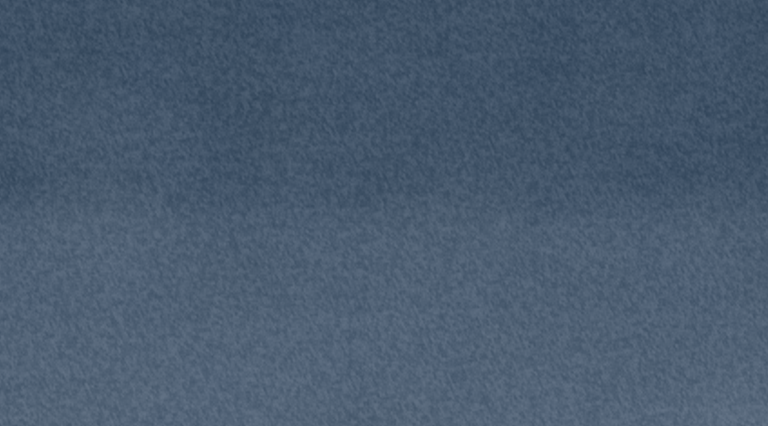
Write a Shadertoy shader that draws this texture.

```glsl
float hash(vec2 cell) {
    vec3 q = fract(vec3(cell.xyx) * vec3(0.1031, 0.1030, 0.0973));
    q += dot(q, q.yzx + 33.33);
    return fract((q.x + q.y) * q.z);
}

// Smooth value noise centred on zero, from -0.5 to 0.5
float noise(vec2 p) {
    vec2 cell = floor(p);
    vec2 f = fract(p);
    f = f * f * (3.0 - 2.0 * f);
    float low = mix(hash(cell), hash(cell + vec2(1.0, 0.0)), f.x);
    float high = mix(hash(cell + vec2(0.0, 1.0)), hash(cell + vec2(1.0)), f.x);
    return mix(low, high, f.y) - 0.5;
}

float fbm(vec2 p, int octaves) {
    float sum = 0.0;
    float gain = 0.6;
    for (int i = 0; i < octaves; i++) {
        sum += gain * noise(p);
        p = mat2(1.6, 1.2, -1.2, 1.6) * p + 17.3;
        gain *= 0.5;
    }
    return sum;
}

float softSpot(vec2 p, vec2 center, vec2 radius) {
    vec2 d = (p - center) / radius;
    return exp(-dot(d, d));
}

// Light falloff: dark upper half, soft fold, paler lower half
float fadeTone(vec2 p, float foldHeight, float foldWidth) {
    float edge = foldHeight + 0.05 * noise(vec2(p.x * 4.0, 3.0));
    float upper = smoothstep(edge - foldWidth, edge + foldWidth, p.y);
    float lowerTone = mix(0.044, 0.008, clamp(p.y / foldHeight, 0.0, 1.0));
    float upperTone = mix(-0.020, -0.043, smoothstep(foldHeight, 1.0, p.y));
    return mix(lowerTone, upperTone, upper);
}

// Worn clouds and faint upright bands
float wearTone(vec2 p) {
    float clouds = fbm(p * vec2(3.5, 4.5) + 5.0, 4);
    float bands = noise(vec2(p.x * 7.0, p.y * 1.3) + 41.0);
    return 0.028 * clouds + 0.014 * bands;
}

// Thin horizontal threads, with dark creases in the upper half
float threadTone(vec2 p) {
    float drift = 0.008 * noise(p * vec2(4.0, 3.0));
    float threads = noise(vec2(p.x * 5.0, (p.y + drift) * 75.0));
    float creases = noise(vec2(p.x * 6.0, (p.y + drift) * 42.0) + 90.0);
    float creaseMask = smoothstep(0.22, 0.45, creases) * smoothstep(0.45, 0.75, p.y);
    return 0.012 * threads - 0.013 * creaseMask;
}

// Short slanted fibres over a finer speckle
float grainTone(vec2 p, float amount) {
    vec2 slanted = vec2(p.x + 0.45 * p.y, p.y - 0.25 * p.x);
    float fibres = noise(slanted * vec2(150.0, 105.0));
    float speckle = noise(p * vec2(235.0, 215.0) + 60.0);
    return amount * (fibres + 0.55 * speckle);
}

void mainImage(out vec4 fragColor, in vec2 fragCoord) {
    vec2 p = fragCoord / iResolution.y;
    float width = iResolution.x / iResolution.y;

    const vec3 denimBlue = vec3(0.290, 0.360, 0.438);
    const vec3 toneTint = vec3(1.0, 0.92, 0.88);

    float tone = fadeTone(p, 0.51, 0.055);
    tone += wearTone(p) + threadTone(p);
    tone += grainTone(p, 0.075);

    // Shaded patches and the dim right edge
    tone -= 0.022 * softSpot(p, vec2(0.04 * width, 0.59), vec2(0.13, 0.055));
    tone -= 0.016 * softSpot(p, vec2(0.85 * width, 0.59), vec2(0.16, 0.075));
    tone += 0.016 * softSpot(p, vec2(0.47 * width, 0.88), vec2(0.12, 0.14));
    tone -= 0.014 * smoothstep(0.90 * width, width, p.x) * smoothstep(0.1, 0.5, p.y);

    // Pale worn areas lose a little blue
    vec3 color = denimBlue + tone * toneTint;
    color += vec3(0.006, 0.004, -0.004) * fbm(p * 6.0 + 70.0, 3);
    fragColor = vec4(clamp(color, 0.0, 1.0), 1.0);
}
```
